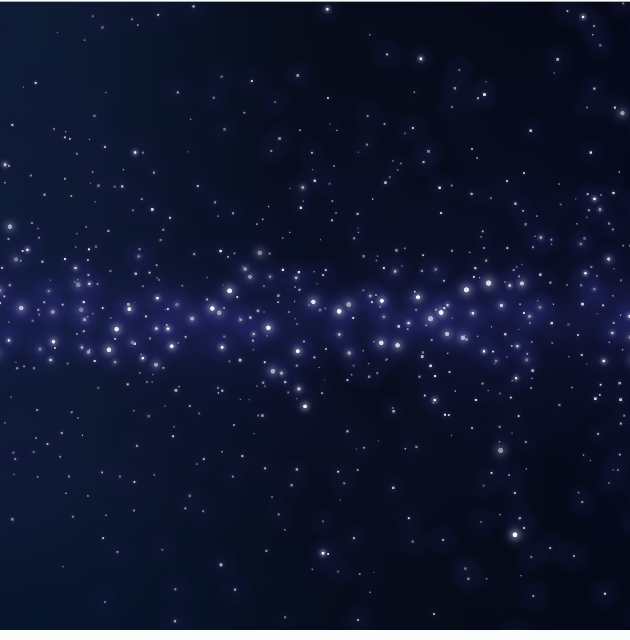
Give the GLSL for this texture, as a WebGL 2 fragment shader.

```glsl
#version 300 es
precision highp float;
// Draws a night sky: a horizontal band of glowing stars over deep blue haze, framed by pale edges.
uniform vec2 u_resolution;
out vec4 outColor;

const vec3 PAPER = vec3(0.98, 0.985, 0.985);
const vec3 STAR_WHITE = vec3(0.95, 0.96, 1.0);
const vec3 HAZE = vec3(0.072, 0.086, 0.235);
const vec3 BAND_BLUE = vec3(0.12, 0.135, 0.36);

vec3 hash3(vec2 cell, float seed) {
    vec3 q = fract(vec3(cell.xyx + seed) * vec3(0.1031, 0.1030, 0.0973));
    q += dot(q, q.yxz + 33.33);
    return fract((q.xxy + q.yzz) * q.zyx);
}

float valueNoise(vec2 p, float seed) {
    vec2 i = floor(p), f = fract(p);
    f = f * f * (3.0 - 2.0 * f);
    float low = mix(hash3(i, seed).x, hash3(i + vec2(1, 0), seed).x, f.x);
    float high = mix(hash3(i + vec2(0, 1), seed).x, hash3(i + vec2(1, 1), seed).x, f.x);
    return mix(low, high, f.y);
}

float bell(float d, float width) {
    return exp(-d * d / (width * width));
}

// Height of the star band, with a slight sag in the middle
float bandHeight(float x) {
    return 0.505 + 0.008 * cos(x * 6.28);
}

// Chance of a star at p: strong in the band, thin towards top and bottom
float starChance(vec2 p, float spread, float peak, float base) {
    float offset = p.y - bandHeight(p.x);
    float sides = 0.75 + 0.35 * abs(p.x - 0.5) * 2.0;
    return peak * bell(offset, spread) + base * sides;
}

// One layer of scattered stars: x = light of the stars, y = haze around them
vec2 starLayer(vec2 p, float cells, vec2 sizes, float squareness,
               vec3 density, float seed, float pixel) {
    vec2 home = floor(p * cells);
    vec2 light = vec2(0.0);
    for (int j = -1; j <= 1; j++) {
        for (int i = -1; i <= 1; i++) {
            vec2 cell = home + vec2(i, j);
            vec3 place = hash3(cell, seed);
            vec3 look = hash3(cell, seed + 41.7);
            vec2 center = (cell + place.xy) / cells;
            if (place.z > starChance(center, density.x, density.y, density.z)) continue;
            vec2 d = abs(p - center);
            float round_ = length(d);
            float dist = mix(round_, max(d.x, d.y), squareness);
            float radius = mix(sizes.x, sizes.y, look.x * look.x);
            float power = mix(0.38, 1.0, look.y);
            float core = 1.0 - smoothstep(radius - pixel * 0.6, radius + pixel * 0.6, dist);
            float halo = 0.35 * (1.0 - squareness) * bell(round_, radius * 2.4);
            light.x = max(light.x, power * max(core, halo));
            light.y += 1.0 - smoothstep(0.008, 0.95 / cells, round_);
        }
    }
    return light;
}

// Blue-teal on the left sinking to near black on the right
vec3 nightSky(vec2 p) {
    vec3 sky = mix(vec3(0.052, 0.108, 0.205), vec3(0.022, 0.045, 0.095), smoothstep(0.0, 0.55, p.x));
    sky = mix(sky, vec3(0.018, 0.030, 0.085), smoothstep(0.55, 1.0, p.x));
    float lowLeft = (1.0 - smoothstep(0.0, 0.28, p.y)) * (1.0 - smoothstep(0.1, 0.7, p.x));
    return mix(sky, vec3(0.012, 0.066, 0.145), 0.65 * lowLeft);
}

void main() {
    vec2 p = gl_FragCoord.xy / u_resolution.y;
    float pixel = 1.0 / u_resolution.y;
    float offset = p.y - bandHeight(p.x);

    // Star layers: bright band, medium field, fine dust
    vec2 bright = starLayer(p, 31.0, vec2(0.0020, 0.0044), 0.0, vec3(0.085, 0.62, 0.015), 3.0, pixel);
    vec2 field = starLayer(p, 28.0, vec2(0.0014, 0.0023), 0.7, vec3(0.27, 0.45, 0.13), 17.0, pixel);
    vec2 dust = starLayer(p, 42.0, vec2(0.0009, 0.0017), 0.8, vec3(0.23, 0.25, 0.05), 59.0, pixel);

    // Sky, soft haze around stars, and the glow of the band
    vec3 color = nightSky(p);
    float cloud = valueNoise(p * 7.0, 5.0) * 0.6 + valueNoise(p * 15.0, 9.0) * 0.4;
    float haze = 1.0 - exp(-0.75 * (bright.y + field.y) - 0.3 * dust.y);
    haze = max(haze * 0.72, 0.7 * cloud * bell(offset, 0.30));
    color = mix(color, HAZE, haze);
    float bandGlow = bell(offset, 0.055) * (0.25 + 0.45 * cloud);
    color = mix(color, BAND_BLUE, bandGlow);
    color += vec3(0.035, 0.035, 0.10) * (1.0 - exp(-bright.y)) * bell(offset, 0.12);

    // Stars over the sky
    float stars = max(bright.x * 1.1, max(field.x * 0.95, dust.x * 0.8));
    color = mix(color, STAR_WHITE, clamp(stars, 0.0, 1.0));

    // Pale strip below and thin line above
    float strip = 1.0 - smoothstep(0.0156 - 0.5 * pixel, 0.0156 + 0.5 * pixel, p.y);
    float line = smoothstep(0.9975 - 0.5 * pixel, 0.9975 + 0.5 * pixel, p.y);
    color = mix(color, PAPER, max(strip, line));
    outColor = vec4(color, 1.0);
}
```
